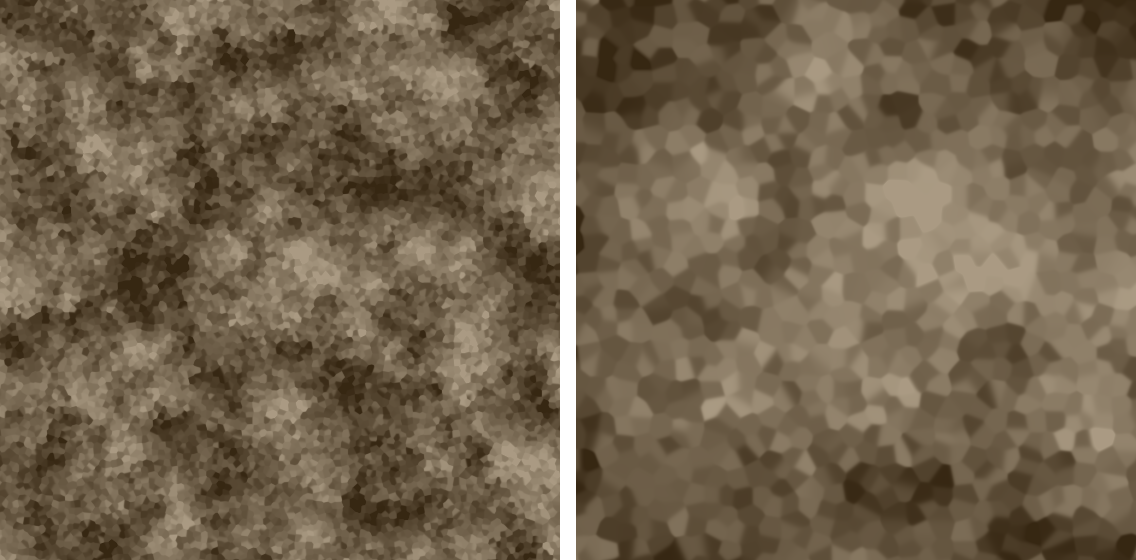
Left: the whole. Right: its middle third, enlarged.
Reproduce this texture procedurally as a WebGL 1 fragment shader.

```glsl
precision highp float;
// Mottled brown soil: small flat grains clustered into light and dark patches.
uniform vec2 u_resolution;

vec2 hash2(vec2 p) {
  vec3 q = fract(p.xyx * vec3(0.1031, 0.1030, 0.0973));
  q += dot(q, q.yzx + 33.33);
  return fract((q.xx + q.yz) * q.zy);
}

float gradientDot(vec2 corner, vec2 offset) {
  float angle = 6.2832 * hash2(corner + 17.0).x;
  return dot(vec2(cos(angle), sin(angle)), offset);
}

float gradientNoise(vec2 p) {
  vec2 i = floor(p), f = fract(p);
  vec2 w = f * f * f * (f * (f * 6.0 - 15.0) + 10.0);
  vec2 e = vec2(1.0, 0.0);
  return mix(mix(gradientDot(i, f), gradientDot(i + e, f - e), w.x),
             mix(gradientDot(i + e.yx, f - e.yx), gradientDot(i + 1.0, f - 1.0), w.x), w.y);
}

// Random value of the nearest cell, for clumps with crisp borders
float clump(vec2 p) {
  vec2 base = floor(p);
  float nearest = 9.0, value = 0.0;
  for (int y = -1; y <= 1; y++) {
    for (int x = -1; x <= 1; x++) {
      vec2 cell = base + vec2(x, y);
      vec2 d = cell + hash2(cell + 51.0) - p;
      if (dot(d, d) < nearest) {
        nearest = dot(d, d);
        value = hash2(cell + 83.0).x;
      }
    }
  }
  return value - 0.5;
}

// Broad tone shared by neighbouring grains
float patchTone(vec2 p) {
  float tone = 0.35 * clump(p * 15.0 + 4.0) + 0.35 * clump(p * 34.0 + 9.0);
  float amplitude = 0.82;
  vec2 q = p * 5.5 + 3.7;
  for (int i = 0; i < 3; i++) {
    tone += amplitude * gradientNoise(q);
    q = mat2(1.6, 1.2, -1.2, 1.6) * q + 11.3;
    amplitude *= 0.65;
  }
  return tone;
}

void main() {
  vec2 uv = gl_FragCoord.xy / u_resolution.y;

  // Blend the closest grains, so that each is flat with a soft edge
  vec2 p = uv * 95.0;
  vec2 base = floor(p);
  float sum = 0.0, weights = 0.0;
  for (int y = -1; y <= 1; y++) {
    for (int x = -1; x <= 1; x++) {
      vec2 cell = base + vec2(x, y);
      vec2 seed = cell + 0.05 + 0.9 * hash2(cell);
      vec2 d = seed - p;
      float weight = exp(-9.0 * dot(d, d));
      vec2 random = hash2(cell + 131.0);
      float grain = 0.5 * (random.x - 0.5);
      sum += weight * (patchTone((seed + random.yx - 0.5) / 95.0) + grain);
      weights += weight;
    }
  }
  float tone = clamp(0.55 + sum / weights, -0.08, 1.18);

  vec3 darkSoil = vec3(0.24, 0.18, 0.10);
  vec3 paleSoil = vec3(0.60, 0.54, 0.45);
  gl_FragColor = vec4(mix(darkSoil, paleSoil, tone), 1.0);
}
```
